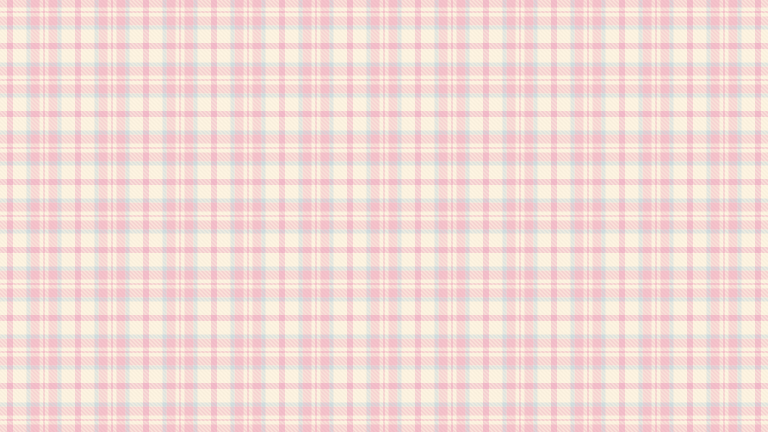
Write a WebGL 2 fragment shader that draws this pattern.

```glsl
#version 300 es
precision highp float;
// Pastel tartan: one mirrored stripe sequence, 68 threads long, colours both
// the warp and the weft. A fine diagonal twill weave blends the two, and
// each thread differs slightly in brightness.

uniform vec2 u_resolution;
out vec4 fragColor;

float hash(float n) {
    return fract(sin(n * 12.9898) * 43758.5453);
}

// Coverage of the stripe from a to b, filtered over the pixel width w
float stripe(float d, float a, float b, float w) {
    return clamp((d - a) / w + 0.5, 0.0, 1.0) - clamp((d - b) / w + 0.5, 0.0, 1.0);
}

// Colour of the thread at position t, with a wide band centred on t = 0
vec3 threadColor(float t, float w) {
    const vec3 cream = vec3(0.985, 0.948, 0.875);
    const vec3 pink = vec3(0.955, 0.755, 0.79);
    const vec3 rose = vec3(0.945, 0.725, 0.785);
    const vec3 blue = vec3(0.81, 0.86, 0.87);

    float d = abs(mod(t + 34.0, 68.0) - 34.0);
    vec3 c = cream;
    c = mix(c, pink, stripe(d, -9.0, 1.0, w));   // thin centre line
    c = mix(c, pink, stripe(d, 4.5, 13.5, w));   // wide pink bands
    c = mix(c, blue, stripe(d, 13.5, 17.5, w));  // blue edging
    c = mix(c, rose, stripe(d, 31.0, 43.0, w));  // line across the cream squares
    return c + 0.008 * (hash(floor(t)) - 0.5);
}

void main() {
    // The canvas is 768 threads wide
    float pixel = 768.0 / u_resolution.x;
    vec2 p = gl_FragCoord.xy * pixel;

    vec3 warp = threadColor(p.x - 44.0, pixel);
    vec3 weft = threadColor(p.y - 12.0, pixel);

    // Diagonal twill, fading out where it is too fine to resolve
    float fade = 1.0 - smoothstep(1.4, 2.4, pixel);
    float twill = 0.5 + 0.16 * fade * sin(6.28318 * (p.x + p.y) / 4.0);
    vec3 color = mix(weft, warp, twill);

    // Faint relief of the weave
    color += 0.012 * fade * sin(6.28318 * (p.x + p.y) / 4.0 + 1.2);
    fragColor = vec4(color, 1.0);
}
```
